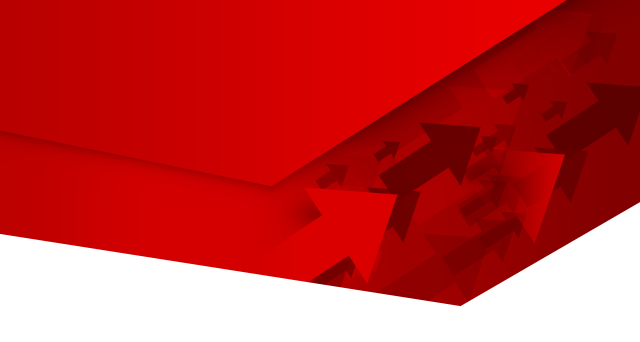
Give the GLSL for this background, as a WebGL 1 fragment shader.

```glsl
precision highp float;
// Two folded red panels over white; the lower one carries rising arrows.
// Panels are wedges of two half planes, arrows are one distance function,
// drawn as a group that repeats up the slope over hashed faint arrows.

uniform vec2 u_resolution;

const vec2 AXIS = vec2(0.835, 0.55);

float hash(float n) {
  n = fract(n * 0.1031);
  n *= n + 33.33;
  return fract(n * (n + n));
}

// Signed distance to the line a-b, positive on its left.
float side(vec2 p, vec2 a, vec2 b) {
  vec2 e = normalize(b - a);
  return e.x * (p.y - a.y) - e.y * (p.x - a.x);
}

// Arrow along AXIS: head of length size, shaft ending at len head lengths.
float arrow(vec2 p, vec2 tip, float size, float len) {
  vec2 d = (tip - p) / size;
  float along = dot(d, AXIS);
  float across = abs(AXIS.x * d.y - AXIS.y * d.x);
  float head = max((across - 0.775 * along) * 0.79, along - 1.0);
  float shaft = max(across - 0.325, max(0.9 - along, along - len));
  return size * min(head, shaft);
}

float cover(float d) {
  return clamp(0.5 - d * u_resolution.y, 0.0, 1.0);
}

void main() {
  // Height is one unit, width is 1.869 units.
  vec2 p = gl_FragCoord.xy / u_resolution * vec2(1.869, 1.0);

  // Lower panel: bright on the left, deep red on the right.
  float red = mix(0.74, 0.83, smoothstep(0.0, 0.5, p.x));
  red = mix(red, mix(0.63, 0.51, smoothstep(1.2, 1.85, p.x)),
            smoothstep(0.68, 1.2, p.x));

  // Faint overlapping arrows scattered along the slope.
  float field = smoothstep(0.85, 1.15, p.x);
  for (int i = 0; i < 18; i++) {
    float n = float(i) * 3.0 + 1.0;
    vec2 tip = vec2(1.08, 0.32) + hash(n) * vec2(0.9, 0.54)
             + (hash(n + 71.0) - 0.5) * vec2(-0.25, 0.4);
    float size = mix(0.05, 0.19, hash(n + 137.0));
    float tone = mix(0.84, 1.11, hash(n + 211.0));
    red *= mix(1.0, tone, field * cover(arrow(p, tip, size, 2.4)));
  }

  // Single small arrows near the fold.
  red = mix(red, 0.39, 0.8 * cover(arrow(p, vec2(1.545, 0.752), 0.04, 2.1)));
  red = mix(red, 0.38, 0.6 * cover(arrow(p, vec2(1.453, 0.599), 0.04, 2.1)));
  red = mix(red, 0.62, 0.3 * cover(arrow(p, vec2(1.645, 0.849), 0.06, 2.2)));

  // Arrow group, drawn far copy first.
  for (int i = 0; i < 2; i++) {
    float far = 1.0 - float(i);
    vec2 q = p - far * vec2(0.489, 0.117);

    // Dark arrows behind.
    red = mix(red, 0.37 - 0.03 * far,
              0.85 * cover(arrow(q, vec2(1.404, 0.628), 0.143, 2.28)));
    red = mix(red, 0.4, 0.8 * cover(arrow(q, vec2(1.168, 0.584), 0.04, 2.1)));
    red = mix(red, 0.4, 0.5 * cover(arrow(q, vec2(1.019, 0.516), 0.053, 2.0)));
    red = mix(red, 0.38, 0.65 * cover(arrow(q, vec2(1.05, 0.258), 0.06, 2.6)));
    red = mix(red, 0.42, 0.5 * cover(arrow(q, vec2(1.02, 0.235), 0.1, 2.4)));
    red = mix(red, 0.4, 0.85 * cover(arrow(q, vec2(1.229, 0.44), 0.125, 1.9)));

    // Soft shade at the notch of the main arrow.
    vec2 notch = (q - vec2(0.93, 0.375)) / vec2(0.07, 0.035);
    red *= 1.0 - 0.2 * exp(-dot(notch, notch));

    // Bright main arrow, fading toward its tail.
    float back = 1.161 - q.x;
    float fade = 1.0 - smoothstep(0.25 - 0.25 * far, 0.48 - 0.26 * far, back);
    red = mix(red, 0.86 - 0.05 * far,
              fade * cover(arrow(q, vec2(1.161, 0.431), 0.217, 3.2)));
  }

  // Upper panel and the shadow it casts.
  vec2 fold = vec2(0.793, 0.455);
  float leftEdge = side(p, vec2(0.0, 0.618), fold);
  float rightEdge = side(p, fold, vec2(1.655, 1.0));
  float panel = min(leftEdge, rightEdge);
  float slope = smoothstep(0.78, 1.15, p.x);
  float depth = max(-panel, 0.0);
  red *= 1.0 - mix(0.24, 0.36, slope) * exp(-depth / mix(0.018, 0.045, slope));
  float sheen = mix(0.71, 0.91, smoothstep(-0.3, 1.65, p.x));
  red = mix(red, sheen, cover(-panel));

  // White below the lower panel.
  vec2 corner = vec2(1.345, 0.105);
  float sheet = min(side(p, vec2(0.0, 0.316), corner),
                    side(p, corner, vec2(1.869, 0.409)));
  vec3 color = mix(vec3(red, 0.0, 0.0), vec3(1.0), cover(sheet));
  gl_FragColor = vec4(color, 1.0);
}
```
